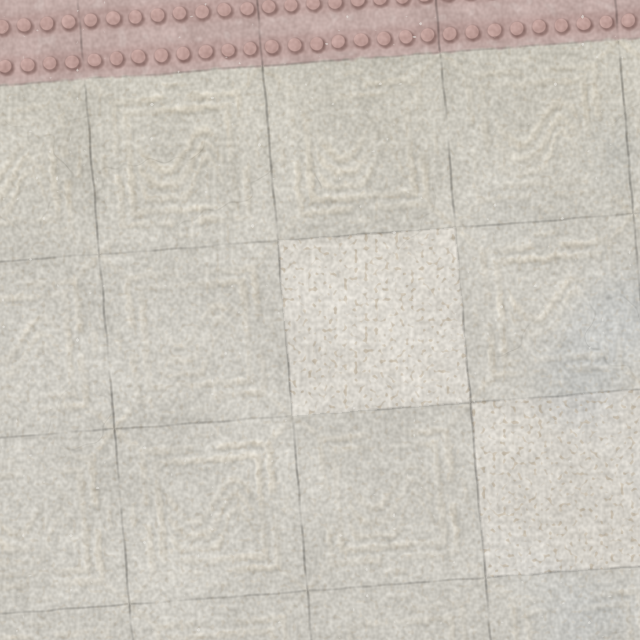
Write a three.js fragment shader that draws this texture.

```glsl
#define ORIGIN vec2(0.4336, 0.6237)
#define ACROSS vec2(0.2780, 0.0208)
#define DOWN vec2(0.0234, -0.2734)
#define JOINT_WIDTH 0.0055
#define RELIEF 0.042
#define GRAIN 0.12
#define STUDS_PER_TILE 8.0
#define STUD_ROW_STEP 0.228
#define STUD_RADIUS 0.042
#define STONE vec3(0.796, 0.784, 0.752)
#define WORN_STONE vec3(0.848, 0.832, 0.800)
#define PINK vec3(0.73, 0.625, 0.605)

varying vec2 vUv;

float hash(vec2 p) {
  return fract(sin(dot(p, vec2(127.1, 311.7))) * 43758.5);
}

vec2 gradient(vec2 p) {
  float a = 6.2832 * hash(p);
  return vec2(cos(a), sin(a));
}

// Gradient noise, roughly -0.7 to 0.7
float noise(vec2 p) {
  vec2 i = floor(p), f = fract(p);
  vec2 w = f * f * f * (f * (f * 6.0 - 15.0) + 10.0);
  vec2 r = vec2(1.0, 0.0);
  float low = mix(dot(gradient(i), f), dot(gradient(i + r.xy), f - r.xy), w.x);
  float high = mix(dot(gradient(i + r.yx), f - r.yx), dot(gradient(i + r.xx), f - r.xx), w.x);
  return mix(low, high, w.y);
}

float fbm(vec2 p) {
  float sum = 0.0, amp = 0.6;
  for (int k = 0; k < 4; k++) {
    sum += amp * noise(p);
    p = mat2(0.8, 0.6, -0.6, 0.8) * p * 2.1 + 17.3;
    amp *= 0.6;
  }
  return sum;
}

// Canvas position to tile coordinates: x across, y down
vec2 toTiles(vec2 p) {
  vec2 d = p - ORIGIN;
  float det = ACROSS.x * DOWN.y - ACROSS.y * DOWN.x;
  return vec2(d.x * DOWN.y - d.y * DOWN.x, ACROSS.x * d.y - ACROSS.y * d.x) / det;
}

float ridge(float d, float halfWidth) {
  return 1.0 - smoothstep(halfWidth * 0.3, halfWidth * 1.5, abs(d));
}

// Moulded height: mitred border, notched frames and flowing centre bands
float tileHeight(vec2 q) {
  vec2 side = min(q, 1.0 - q);
  float edge = min(side.x, side.y), along = max(side.x, side.y);
  float notch = smoothstep(0.42, 0.45, along);
  float h = ridge(edge - 0.145, 0.02) * (1.0 - notch);
  h += ridge(edge - 0.215, 0.02);
  h += 0.6 * ridge(edge - 0.07, 0.016) * notch;
  h += 0.8 * ridge(side.x - side.y, 0.025) * (1.0 - smoothstep(0.1, 0.13, edge));
  float phase = (q.x - 0.41) * 13.5;
  float slope = 1.5 * sin(phase);
  float wave = (q.y - 0.45 - 0.11 * cos(phase)) / sqrt(1.0 + 0.6 * slope * slope);
  float bands = 0.5 + 0.5 * cos(wave * 78.0);
  bands *= smoothstep(-0.06, -0.03, wave) * (1.0 - smoothstep(0.18, 0.24, wave));
  return h + bands * smoothstep(0.25, 0.28, edge);
}

vec3 stoneTile(vec2 p, vec2 cell, vec2 q) {
  float worn = cell.x == cell.y && cell.x >= 0.0 ? 1.0 : 0.0;
  float id = hash(cell + 7.0);
  vec3 col = mix(STONE, WORN_STONE, worn) + (id - 0.5) * 0.025;

  // Broad stains, cooler on the right and warmer at the top
  col += fbm(p * 6.0) * 0.065;
  col -= vec3(0.008, 0.012, 0.024) * smoothstep(0.45, 0.95, p.y);
  col += vec3(-0.03, -0.016, 0.004) * smoothstep(-0.1, 0.5, noise(p * 5.0 + 9.0)) * smoothstep(0.65, 1.0, p.x);

  // Embossed shading, softened where the surface is rubbed away
  vec2 r = q + 0.014 * vec2(noise(p * 50.0), noise(p * 50.0 + 50.0));
  r += 0.012 * vec2(noise(p * 110.0), noise(p * 110.0 + 70.0));
  vec2 lit = vec2(0.007, 0.011);
  float keep = (0.6 + 0.4 * id) * clamp(0.8 + 1.4 * noise(p * 9.0 + 3.0) + 0.9 * noise(p * 30.0), 0.1, 1.4);
  keep *= mix(1.0, 0.25, worn);
  col += RELIEF * keep * (tileHeight(r + lit) - tileHeight(r - lit));
  col += vec3(0.014, 0.006, -0.006) * keep * tileHeight(r);

  // Ochre pits and fine cracks
  float pit = smoothstep(0.12, 0.5, noise(p * 125.0 + 20.0));
  col = mix(col, vec3(0.71, 0.65, 0.56), pit * mix(0.2, 0.5, worn));
  float crack = 1.0 - smoothstep(0.0, 0.02, abs(noise(p * 6.0 + 31.0) + 0.15 * noise(p * 32.0)));
  return col - 0.04 * crack * smoothstep(0.1, 0.35, noise(p * 3.5 + 12.0));
}

vec3 studdedTile(vec2 p, vec2 t) {
  float row = (t.y + 1.105) / STUD_ROW_STEP;
  vec2 s = vec2((fract(t.x * STUDS_PER_TILE) - 0.5) / STUDS_PER_TILE,
                (fract(row + 0.5) - 0.5) * STUD_ROW_STEP);
  float between = smoothstep(0.2, 0.9, 0.5 - 0.5 * cos(6.2832 * row));
  vec3 col = PINK + between * vec3(0.028, 0.045, 0.045) + 0.08 * fbm(p * 14.0);
  col = mix(col, vec3(0.82, 0.76, 0.74), 0.4 * between * smoothstep(0.1, 0.45, noise(p * 55.0)));
  // Cast shadow, then the raised disc with a lit top
  float shadow = 1.0 - smoothstep(STUD_RADIUS * 0.8, STUD_RADIUS * 1.35, length(s - vec2(0.007, 0.01)));
  col = mix(col, vec3(0.55, 0.44, 0.42), 0.9 * shadow);
  float disc = 1.0 - smoothstep(STUD_RADIUS * 0.78, STUD_RADIUS * 1.02, length(s));
  vec3 top = PINK + vec3(0.025, 0.005, 0.0) - 0.6 * (s.x + s.y);
  return mix(col, top, disc);
}

void main() {
  vec2 p = vUv;
  vec2 t = toTiles(p) + 0.008 * vec2(noise(p * 22.0), noise(p * 22.0 + 40.0));
  vec2 cell = floor(t), q = fract(t);
  float pink = 1.0 - smoothstep(-1.014, -0.986, t.y + 0.015 * noise(p * 70.0));
  vec3 col = mix(stoneTile(p, cell, q), studdedTile(p, t), pink);

  // Broken joints, darker down than across, with a soft dirty margin
  vec2 gap = min(q, 1.0 - q);
  vec2 line = 1.0 - smoothstep(vec2(0.0), vec2(JOINT_WIDTH * 2.2), gap);
  vec2 dirt = exp(-gap * 40.0);
  float age = clamp(0.7 + noise(p * 13.0 + 5.0) + 0.7 * noise(p * 48.0), 0.1, 1.0);
  col -= 0.02 * max(dirt.x, dirt.y) * age;
  col *= 1.0 - 0.22 * max(line.x, 0.6 * line.y) * age;

  // Sandy grain in several sizes and scattered pale chips
  float grain = 0.3 * noise(p * 48.0 + 2.0) + 0.5 * noise(p * vec2(88.0, 100.0));
  grain += 0.65 * noise(p * vec2(175.0, 160.0) + 8.0);
  col += GRAIN * grain * (1.0 - 0.35 * pink);
  float chip = smoothstep(0.48, 0.62, noise(p * 95.0 + 60.0));
  col = mix(col, vec3(0.92, 0.91, 0.89), 0.6 * chip);
  gl_FragColor = vec4(clamp(col, 0.0, 1.0), 1.0);
}
```
